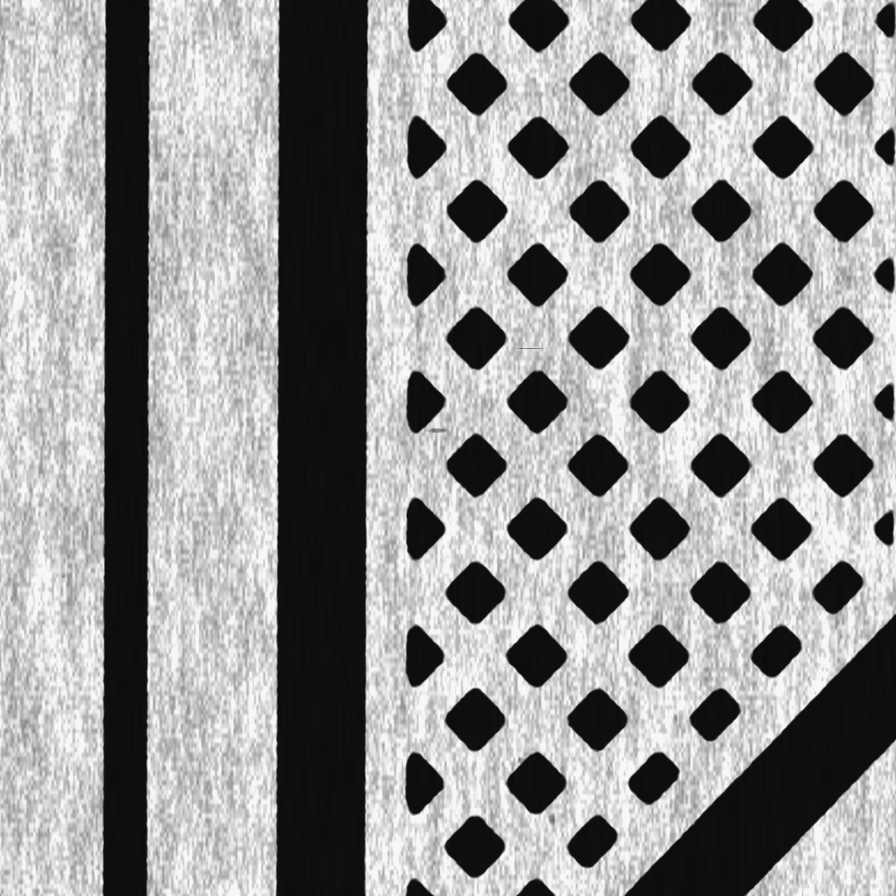
Reproduce this pattern procedurally as a WebGL 2 fragment shader.

```glsl
#version 300 es
precision highp float;
// Brushed metal plate with dark stripes, a diagonal band and a lattice of rounded diamond holes.

#define SHEAR 0.003
#define ASPECT 1.04
#define LATTICE_ORIGIN vec2(0.5315, 0.4805)
#define PITCH 0.0965
#define HOLE_HALF 0.0268
#define ROUNDING 0.012
#define EDGE_SOFT 0.0015
#define DARK 0.055
#define METAL 0.84
#define GRAIN 0.30
#define STREAK 0.22
#define PATCH 0.18

uniform vec2 u_resolution;
out vec4 fragColor;

float hash(vec2 cell) {
    vec3 h = fract(vec3(cell.xyx) * 0.1031);
    h += dot(h, h.yzx + 33.33);
    return fract((h.x + h.y) * h.z);
}

float noise(vec2 p) {
    vec2 i = floor(p), f = fract(p);
    f = f * f * (3.0 - 2.0 * f);
    float low = mix(hash(i), hash(i + vec2(1, 0)), f.x);
    float high = mix(hash(i + vec2(0, 1)), hash(i + vec2(1, 1)), f.x);
    return mix(low, high, f.y);
}

// Intersection with a rounded corner
float smoothMax(float a, float b) {
    float h = max(ROUNDING - abs(a - b), 0.0) / ROUNDING;
    return max(a, b) + 0.25 * ROUNDING * h * h;
}

// Signed distance to the span between two parallel edges
float span(float x, float from, float to) {
    return max(from - x, x - to);
}

// Diamond holes, trimmed along the left, right and diagonal borders
float holes(vec2 p, vec2 diagonal) {
    vec2 cell = abs(fract(diagonal / PITCH + 0.5) - 0.5) * PITCH;
    float d = smoothMax(cell.x, cell.y) - HOLE_HALF;
    d = smoothMax(d, 0.4540 - p.x);
    d = smoothMax(d, p.x - 0.9975);
    return smoothMax(d, diagonal.y - 0.3976);
}

float brushedMetal(vec2 p) {
    float tone = METAL - 0.035 * (1.0 - smoothstep(0.05, 0.45, p.x));
    tone += GRAIN * (noise(p * vec2(390.0, 190.0)) - 0.5);
    tone += STREAK * (noise(p * vec2(290.0, 42.0) + 17.0) - 0.5);
    tone += PATCH * (noise(p * vec2(62.0, 10.0) + 53.0) - 0.5);
    // Sparse bright brush marks
    float mark = noise(p * vec2(150.0, 22.0) + 91.0);
    tone += 0.12 * smoothstep(0.74, 0.95, mark);
    return clamp(tone, 0.5, 0.97);
}

// Small smudges and scratches: centre and radii
float blemishes(vec2 p) {
    vec4 spots[6] = vec4[6](
        vec4(0.488, 0.5195, 0.013, 0.003), vec4(0.616, 0.085, 0.004, 0.008),
        vec4(0.582, 0.151, 0.005, 0.005), vec4(0.7535, 0.197, 0.003, 0.007),
        vec4(0.070, 0.358, 0.003, 0.004), vec4(0.592, 0.611, 0.018, 0.001));
    float stain = 0.0;
    for (int i = 0; i < 6; i++) {
        float r = length((p - spots[i].xy) / spots[i].zw);
        stain = max(stain, 1.0 - smoothstep(0.4, 1.2, r));
    }
    return stain * (0.3 + 0.5 * noise(p * 250.0));
}

void main() {
    vec2 uv = gl_FragCoord.xy / u_resolution;
    vec2 p = vec2(uv.x - SHEAR * (uv.y - 0.5), uv.y);
    vec2 q = (p - LATTICE_ORIGIN) / vec2(1.0, ASPECT);
    vec2 diagonal = vec2(q.x + q.y, q.x - q.y) * 0.70711;

    // Dark cutouts with slightly rough edges
    float d = min(span(p.x, 0.1165, 0.1654), span(p.x, 0.3100, 0.4090));
    d = min(d, span(diagonal.y, 0.4439, 0.5401));
    d = min(d, holes(p, diagonal));
    d += 0.0012 * (noise(uv * 200.0) - 0.5);

    float soft = max(EDGE_SOFT, 0.7 / u_resolution.y);
    float metalMask = smoothstep(-soft, soft, d);
    float metal = brushedMetal(uv) * (1.0 - 0.6 * blemishes(uv));
    float dark = DARK + 0.015 * (noise(uv * vec2(250.0, 30.0)) - 0.5);
    fragColor = vec4(vec3(mix(dark, metal, metalMask)), 1.0);
}
```
